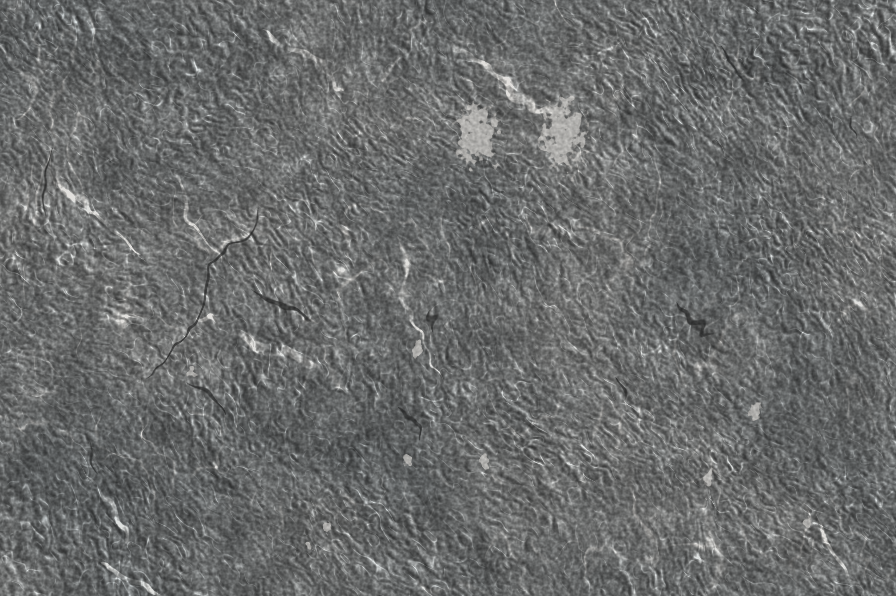
A WebGL 2 fragment shader for this texture:

```glsl
#version 300 es
precision highp float;
// Weathered grey slate: short slanted ledges lit from one side, fine mineral
// grain, webs of pale veins, a few dark cracks and chalky spots.
// Layers of gradient noise set the tone; segments bent by noise draw the rest.

uniform vec2 u_resolution;
out vec4 fragColor;

const vec3 COOL_TINT = vec3(0.972, 1.002, 1.010);
const vec3 WARM_TINT = vec3(1.005, 1.000, 0.985);
const float GRAIN_ANGLE = -0.87;
const float BASE_TONE = 0.395;

vec2 hash2(vec2 p) {
    vec3 h = fract(p.xyx * vec3(0.1031, 0.1030, 0.0973));
    h += dot(h, h.yzx + 33.33);
    return fract((h.xx + h.yz) * h.zy);
}

vec2 direction(float angle) { return vec2(cos(angle), sin(angle)); }

float cornerSlope(vec2 cell, vec2 offset) {
    return dot(direction(6.2832 * hash2(cell).x), offset);
}

// Gradient noise, roughly -1 to 1
float noise(vec2 p) {
    vec2 i = floor(p), f = p - i;
    vec2 u = f * f * f * (f * (f * 6.0 - 15.0) + 10.0);
    vec2 e = vec2(1.0, 0.0);
    float low = mix(cornerSlope(i, f), cornerSlope(i + e, f - e), u.x);
    float high = mix(cornerSlope(i + e.yx, f - e.yx), cornerSlope(i + 1.0, f - 1.0), u.x);
    return 2.0 * mix(low, high, u.y);
}

float fbm(vec2 p) {
    float sum = 0.0, gain = 0.6;
    for (int i = 0; i < 4; i++) {
        sum += gain * noise(p);
        p = p * 2.03 + 17.3;
        gain *= 0.55;
    }
    return sum;
}

vec2 warp(vec2 p, float frequency, float amount) {
    return p + amount * vec2(noise(p * frequency + 50.0), noise(p * frequency + 91.7));
}

// Coordinates with x along the ledges and y across them
vec2 alongGrain(vec2 p, float angle) {
    vec2 d = direction(angle);
    return vec2(dot(p, d), dot(p, vec2(-d.y, d.x)));
}

// Creased height, so that ledges end in sharp edges
float ledgeHeight(vec2 q) {
    float large = abs(noise(q * vec2(25.0, 43.0) + 40.0));
    float small = abs(noise(q * vec2(52.0, 84.0) + 80.0));
    return 1.1 * large + 0.8 * small;
}

// Thin line along the zero contour of a noise value
float ridge(float value, float width) { return 1.0 - smoothstep(0.0, width, abs(value)); }

// Short broken slivers: ridges kept only where a second noise is high
float slivers(vec2 q, vec2 frequency, float width) {
    float keep = smoothstep(0.05, 0.5, noise(q * frequency.x * 1.3 + 33.0));
    return keep * ridge(noise(q * frequency), width);
}

// Tapered stroke from a to b
float stroke(vec2 p, vec2 a, vec2 b, float width, float soft) {
    vec2 d = b - a;
    float t = clamp(dot(p - a, d) / dot(d, d), 0.0, 1.0);
    float radius = width * sqrt(4.0 * t * (1.0 - t));
    return 1.0 - smoothstep(radius - soft, radius + soft, length(p - a - d * t));
}

// Crumbly spot with pitted edges
float spot(vec2 p, vec2 centre, float radius, float crumble) {
    float edge = length((p - centre) * vec2(1.2, 0.8)) / radius + crumble;
    return 1.0 - smoothstep(0.65, 0.95, edge);
}

// Scattered strokes; spread turns them away from the main angle
float scatter(vec2 p, float seed, float angle, float spread, float size, float width, float soft) {
    float mask = 0.0;
    for (int i = 0; i < 10; i++) {
        vec2 start = hash2(vec2(float(i) + 3.0, seed)) * vec2(1.55, 1.05);
        vec2 vary = hash2(vec2(seed + 7.0, float(i) + 11.0));
        vec2 end = start + direction(angle + spread * (vary.x - 0.5)) * size * (0.5 + vary.y);
        mask = max(mask, stroke(p, start, end, width * (0.4 + vary.x), soft));
    }
    return mask;
}

void main() {
    vec2 p = gl_FragCoord.xy / u_resolution.y;
    float soft = max(1.0 / u_resolution.y, 0.0015);
    vec2 bent = warp(warp(p, 9.0, 0.02), 36.0, 0.007);
    vec2 q = alongGrain(warp(warp(p, 3.0, 0.03), 45.0, 0.003), GRAIN_ANGLE);

    // Broad tone, grain and side-lit relief
    float broad = fbm(p * 2.6 + 5.0);
    float rough = smoothstep(-0.6, 0.6, fbm(p * 5.0 + 31.0));
    float relief = ledgeHeight(q) - ledgeHeight(q + vec2(0.001, 0.005));
    float grain = noise(p * 150.0) + 0.5 * noise(p * 250.0 + 9.0);
    float tone = BASE_TONE + 0.065 * broad + 0.075 * fbm(p * 13.0);
    tone += relief * mix(0.11, 0.20, rough) + 0.075 * grain;

    // Bright slivers and webs of pale veins
    float flakes = slivers(q, vec2(20.0, 38.0), 0.15) + 0.8 * slivers(q + 3.0, vec2(36.0, 62.0), 0.2);
    float patchy = smoothstep(-0.1, 0.5, noise(p * 6.0 + 60.0));
    float web = ridge(noise(bent * vec2(12.0, 6.5) + 20.0), 0.10) * patchy;
    web += 0.7 * ridge(noise(bent * vec2(19.0, 13.0) + 70.0), 0.11) * smoothstep(0.0, 0.5, noise(p * 9.0 + 13.0));
    web *= 0.7 + 0.5 * noise(p * 40.0 + 27.0);
    float veins = scatter(bent, 4.0, GRAIN_ANGLE - 0.1, 1.0, 0.18, 0.0042, soft);
    veins *= max(0.65 + 0.6 * noise(p * 30.0 + 8.0), 0.0);
    tone += mix(0.09, 0.17, rough) * flakes + 0.15 * web + 0.27 * veins;

    // A long pale fault line, then a curve that compresses the shadows
    tone += 0.06 * stroke(bent, vec2(0.19, 0.30), vec2(0.61, 0.90), 0.012, 0.008);
    tone = BASE_TONE * exp((tone - BASE_TONE) / 0.42);

    // Chalky spots: a close pair and small scattered ones
    float crumble = 0.5 * fbm(p * 38.0) + 0.35 * noise(p * 110.0);
    float chalk = max(spot(p, vec2(0.80, 0.775), 0.043, crumble), spot(p, vec2(0.947, 0.775), 0.046, crumble));
    for (int i = 0; i < 9; i++) {
        vec2 h = hash2(vec2(float(i) + 21.0, 6.0));
        chalk = max(chalk, spot(p, h * vec2(1.5, 0.5), 0.007 + 0.012 * h.x * h.y, crumble));
    }
    tone = mix(tone, 0.75 + 0.06 * grain, 0.8 * chalk);

    // Dark split on the fault, then short cracks
    float cracks = stroke(bent, vec2(0.24, 0.355), vec2(0.43, 0.64), 0.0032, soft);
    cracks = max(cracks, scatter(bent, 15.0, -1.25, 1.2, 0.07, 0.0032, soft));
    tone = mix(tone, 0.18 + 0.03 * grain, 0.8 * cracks);

    float warmth = clamp(0.35 + 0.5 * broad + 0.5 * (web + veins) + chalk, 0.0, 1.0);
    fragColor = vec4(clamp(tone, 0.12, 0.88) * mix(COOL_TINT, WARM_TINT, warmth), 1.0);
}
```
